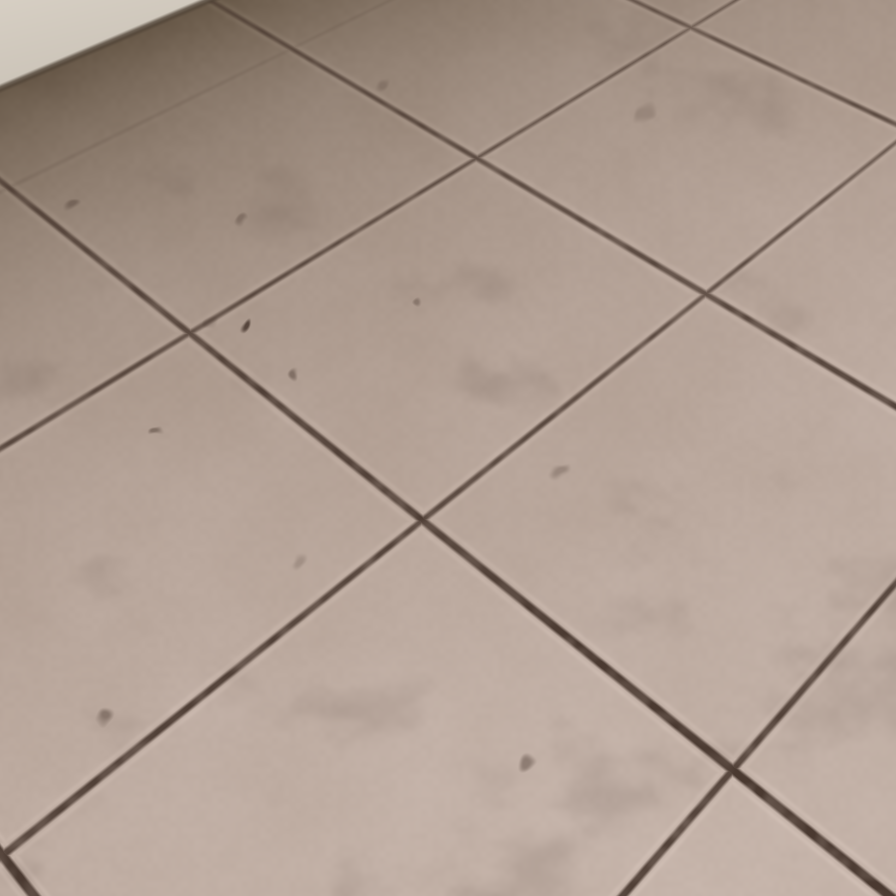
A WebGL 2 fragment shader for this texture:

```glsl
#version 300 es
precision highp float;
// Beige floor tiles in perspective with dark grout, scattered stains and a shaded wall corner.

uniform vec2 u_resolution;
out vec4 outColor;

// Maps tile coordinates (column, row, 1) to homogeneous canvas coordinates.
const mat3 FLOOR_TO_CANVAS = mat3(
    0.4693, 0.3829, 0.194,
    0.2294, -0.2987, -0.143,
    0.4714, 0.4193, 1.0);

const vec3 TILE_MID = vec3(0.725, 0.652, 0.608);
const vec3 TILE_NEAR = vec3(0.772, 0.704, 0.664);
const vec3 SHADOW = vec3(0.41, 0.35, 0.285);
const vec3 GROUT = vec3(0.29, 0.225, 0.19);
const vec3 STAIN = vec3(0.30, 0.235, 0.20);
const vec3 WALL = vec3(0.82, 0.79, 0.745);
const vec3 WALL_EDGE = vec3(0.31, 0.26, 0.21);

const vec2 GROUT_HALF_WIDTH = vec2(0.0040, 0.0031);
const float GROUT_SOFTNESS = 0.0024;
const float FRINGE = 0.035;
const float SHADOW_FALLOFF = 5.2;
const vec2 WALL_POINT = vec2(0.0, 0.901);
const vec2 WALL_NORMAL = vec2(0.390, -0.921);
const int STAIN_COUNT = 16;
const vec2 STAIN_FOCUS = vec2(0.273, 0.638);
const float GOLDEN_ANGLE = 2.39996;

float hash(vec2 p) {
    return fract(sin(dot(p, vec2(127.1, 311.7))) * 43758.5453);
}

float noise(vec2 p) {
    vec2 i = floor(p), f = fract(p);
    f = f * f * (3.0 - 2.0 * f);
    return mix(mix(hash(i), hash(i + vec2(1, 0)), f.x),
               mix(hash(i + vec2(0, 1)), hash(i + vec2(1, 1)), f.x), f.y);
}

float fbm(vec2 p) {
    float sum = 0.0, amplitude = 0.5;
    for (int i = 0; i < 4; i++) {
        sum += amplitude * noise(p);
        p = p * 2.03 + 17.3;
        amplitude *= 0.5;
    }
    return sum;
}

// Stains spiral out from a focus, getting larger and fainter.
float stains(vec2 p) {
    float cover = 0.0;
    vec2 wobble = (vec2(noise(p * 70.0), noise(p * 70.0 + 31.0)) - 0.5) * 0.009;
    for (int i = 0; i < STAIN_COUNT; i++) {
        float k = float(i), spread = k / float(STAIN_COUNT);
        float angle = k * GOLDEN_ANGLE + 0.7;
        vec2 center = STAIN_FOCUS + vec2(cos(angle), sin(angle)) * 0.62 * spread;
        vec2 d = p - center + wobble;
        float tilt = 0.3 + 0.8 * hash(vec2(k, 4.0));
        d = mat2(cos(tilt), -sin(tilt), sin(tilt), cos(tilt)) * d;
        float size = mix(0.007, 0.014, spread * hash(vec2(k, 9.0)));
        float strength = i == 0 ? 0.9 : mix(0.18, 0.5, hash(vec2(k, 2.0)));
        cover = max(cover, strength * (1.0 - smoothstep(0.3, 1.4, length(d * vec2(1.0, 1.6)) / size)));
    }
    // Broad pale smudges
    float smudge = smoothstep(0.60, 0.82, fbm(p * vec2(7.0, 9.0) + 5.0));
    return max(cover, 0.14 * smudge);
}

void main() {
    vec2 p = gl_FragCoord.xy / u_resolution;
    float pixel = 1.0 / min(u_resolution.x, u_resolution.y);

    // Perspective
    vec3 ground = inverse(FLOOR_TO_CANVAS) * vec3(p, 1.0);
    float nearness = ground.z;
    vec2 tile = ground.xy / nearness;

    // Shade and mottling
    float wallDistance = dot(p - WALL_POINT, WALL_NORMAL);
    vec3 color = mix(TILE_MID, TILE_NEAR, smoothstep(0.3, 1.2, wallDistance));
    color = mix(color, SHADOW, exp(-SHADOW_FALLOFF * max(wallDistance, 0.0)));
    color += (hash(floor(tile) + 3.0) - 0.5) * 0.010;
    color += (fbm(p * 9.0) - 0.47) * vec3(0.035, 0.038, 0.045);
    color += (noise(p * 150.0) - 0.5) * 0.012;
    color = mix(color, STAIN, stains(p));

    // Grout, measured on the canvas and thinning with distance
    vec2 slopeX = dFdx(tile) * u_resolution.x;
    vec2 slopeY = dFdy(tile) * u_resolution.y;
    vec2 gap = abs(tile - round(tile)) / sqrt(slopeX * slopeX + slopeY * slopeY);
    vec2 halfWidth = GROUT_HALF_WIDTH * pow(nearness, 1.4);
    float soft = max(GROUT_SOFTNESS, 0.8 * pixel);
    vec2 line = 1.0 - smoothstep(halfWidth - soft, halfWidth + soft, gap);
    vec2 fringe = exp(-pow((gap - halfWidth * 2.2) / 0.0028, vec2(2.0)));
    vec2 strength = vec2(clamp(0.35 + 0.55 * nearness, 0.0, 0.95));
    strength.y *= 0.92 * smoothstep(-2.3, -1.2, tile.y);
    strength *= 0.82 + 0.3 * noise(p * 85.0);
    color += FRINGE * max(fringe.x * strength.x, fringe.y * strength.y);
    color = mix(color, GROUT, clamp(max(line.x * strength.x, line.y * strength.y), 0.0, 1.0));

    // Wall corner and its dark lower edge
    float edge = 1.0 - smoothstep(0.001, 0.006, abs(wallDistance));
    vec3 wall = WALL + 0.4 * (p.y - 0.95) - 0.1 * p.x;
    color = mix(wall, color, smoothstep(-0.0015 - pixel, 0.0015 + pixel, wallDistance));
    color = mix(color, WALL_EDGE, 0.75 * edge);

    outColor = vec4(color, 1.0);
}
```
